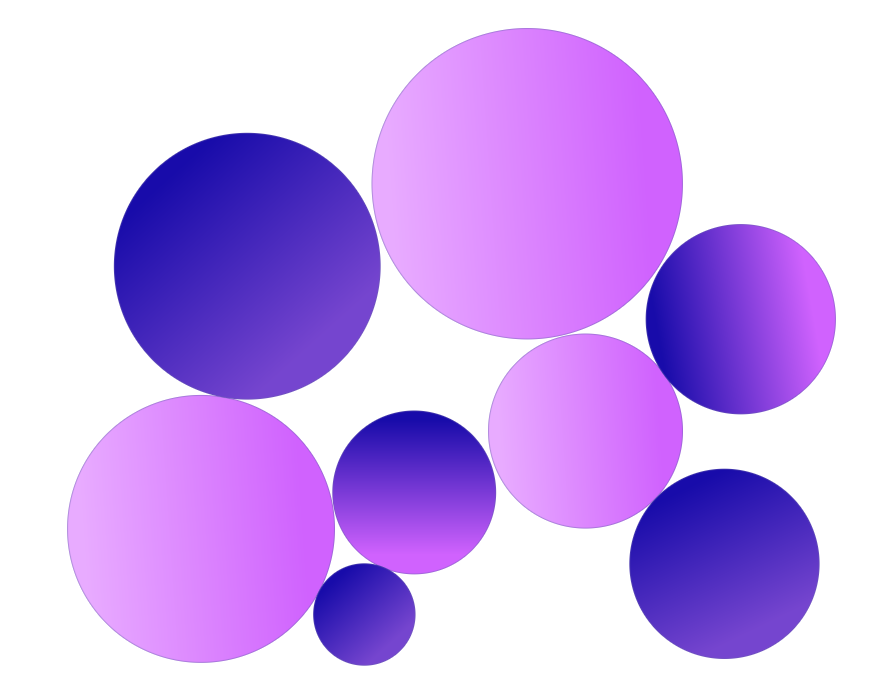
Reproduce this background procedurally as a WebGL 1 fragment shader.

```glsl
precision highp float;
// Eight touching gradient discs in pink, violet and deep blue on white.

uniform vec2 u_resolution;

// Colours
const vec3 PAPER  = vec3(1.0);
const vec3 PALE   = vec3(0.91, 0.67, 1.00);
const vec3 PINK   = vec3(0.815, 0.385, 0.995);
const vec3 NAVY   = vec3(0.095, 0.045, 0.665);
const vec3 VIOLET = vec3(0.46, 0.27, 0.81);
const vec3 RIM    = vec3(0.42, 0.38, 0.70);

// Gradient stops across a disc, and the hairline rim
const float RAMP_START = 0.06;
const float RAMP_END = 0.88;
const float RIM_WIDTH = 0.0011;
const float RIM_STRENGTH = 0.6;

// Gradient directions in degrees, anticlockwise from the right
const float ACROSS = 4.0;
const float RISING = 10.0;
const float DIAGONAL = -48.0;
const float STEEP = -64.0;
const float DOWN = -90.0;

// Paints one disc over the base; lengths are in canvas heights.
vec3 disc(vec3 base, vec2 p, vec2 centre, float radius,
          vec3 from, vec3 to, float degrees) {
  float pixel = 1.0 / u_resolution.y;
  vec2 offset = p - centre;
  float edge = length(offset) - radius;

  float angle = radians(degrees);
  float along = 0.5 + 0.5 * dot(offset, vec2(cos(angle), sin(angle))) / radius;
  float ramp = clamp((along - RAMP_START) / (RAMP_END - RAMP_START), 0.0, 1.0);
  vec3 fill = mix(from, to, ramp);

  float rim = smoothstep(-RIM_WIDTH - pixel, -RIM_WIDTH + pixel, edge);
  fill = mix(fill, RIM, rim * RIM_STRENGTH);

  float cover = clamp(0.5 - edge / pixel, 0.0, 1.0);
  return mix(base, fill, cover);
}

void main() {
  // Origin at the canvas centre, one unit per canvas height
  vec2 p = (gl_FragCoord.xy - 0.5 * u_resolution) / u_resolution.y;
  vec3 color = PAPER;

  // Pink discs lie underneath
  color = disc(color, p, vec2( 0.1145,  0.2345), 0.2250, PALE, PINK, ACROSS);
  color = disc(color, p, vec2(-0.3569, -0.2643), 0.1936, PALE, PINK, ACROSS);
  color = disc(color, p, vec2( 0.1987, -0.1229), 0.1409, PALE, PINK, ACROSS);

  // Blue to pink
  color = disc(color, p, vec2( 0.4231,  0.0387), 0.1375, NAVY, PINK, RISING);
  color = disc(color, p, vec2(-0.0488, -0.2116), 0.1184, NAVY, PINK, DOWN);

  // Blue to violet
  color = disc(color, p, vec2(-0.2901,  0.1153), 0.1928, NAVY, VIOLET, DIAGONAL);
  color = disc(color, p, vec2(-0.1209, -0.3880), 0.0740, NAVY, VIOLET, DIAGONAL);
  color = disc(color, p, vec2( 0.3995, -0.3148), 0.1375, NAVY, VIOLET, STEEP);

  gl_FragColor = vec4(color, 1.0);
}
```
